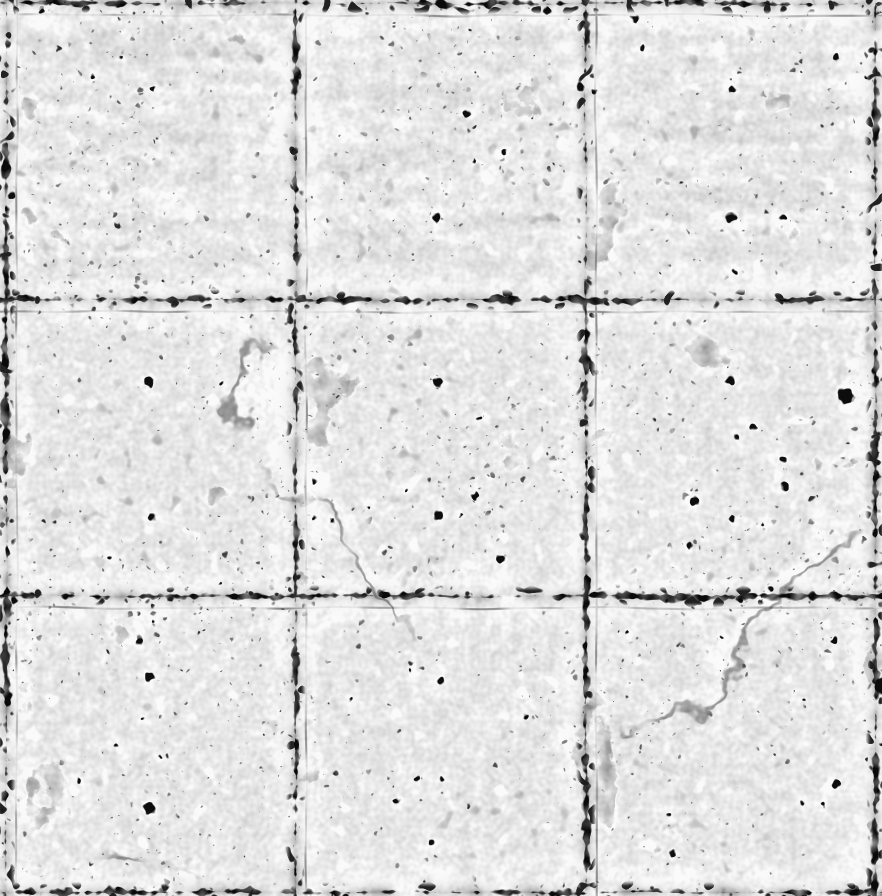
Reproduce this texture map procedurally as a Shadertoy shader.

```glsl
vec2 hash2(vec2 p) {
    vec3 q = fract(p.xyx * vec3(.1031, .1030, .0973));
    q += dot(q, q.yzx + 33.33);
    return fract((q.xx + q.yz) * q.zy);
}

float corner(vec2 cell, vec2 offset) {
    return dot(hash2(cell) * 2. - 1., offset);
}

// Gradient noise
float noise(vec2 p) {
    vec2 i = floor(p), f = p - i, u = f * f * f * (f * (f * 6. - 15.) + 10.);
    vec2 e = vec2(1, 0);
    return mix(mix(corner(i, f), corner(i + e, f - e), u.x),
               mix(corner(i + e.yx, f - e.yx), corner(i + 1., f - 1.), u.x), u.y);
}

float fbm(vec2 p) {
    float sum = 0., amp = 1.;
    for (int i = 0; i < 4; i++) {
        sum += amp * noise(p);
        p = mat2(1.6, 1.2, -1.2, 1.6) * p + 17.3;
        amp *= .5;
    }
    return sum;
}

// Distance to the nearest scattered pit, clustered by low-frequency noise
float pits(vec2 p, float scale, float density, float radius) {
    float nearest = 1.;
    vec2 q = p * scale;
    for (int j = -1; j <= 1; j++)
    for (int i = -1; i <= 1; i++) {
        vec2 cell = floor(q) + vec2(i, j), rnd = hash2(cell + scale * 7.1);
        float cluster = smoothstep(-.3, .4, noise(cell / scale * 1.7 + scale));
        if (rnd.x < density * cluster) {
            vec2 center = cell + .1 + .8 * hash2(cell + 71.7);
            nearest = min(nearest, length(q - center) / scale - radius * mix(.35, 1., rnd.y * rnd.y));
        }
    }
    return nearest;
}

// Two mounting holes per tile, some of them filled
float holes(vec2 p) {
    vec2 tile = floor(p), f = p - tile;
    float nearest = 1.;
    for (int i = 0; i < 2; i++) {
        vec2 rnd = hash2(tile + float(i) * 13.7 + 5.3);
        vec2 center = vec2(.5, .27 + .45 * float(i)) + .03 * (rnd - .5);
        nearest = min(nearest, length(f - center) - mix(.008, .02, rnd.y) + step(.8, rnd.x));
    }
    return nearest;
}

// Darkness of a worn joint: a broken black seam beside a faint grey groove
float joint(float across, float along, float line, float groove, vec2 p, float px) {
    across += .01 * noise(vec2(along * 4., line * 9.3 + groove * 50.));
    float wear = noise(vec2(along * 2.3, line * 4.7 + 2.3)) + .7 * noise(vec2(along * 9., line * 3.1 + .4));
    float width = .013 * smoothstep(-.35, .45, wear) + .02 * noise(p * 17.) + .016 * noise(p * 41.) - .003;
    float seam = smoothstep(.004 + px * .5, -.004, abs(across) - width);
    float blot = smoothstep(.22, .34, noise(p * 23. + 6.)) * smoothstep(.04, .015, abs(across));
    float fineLine = smoothstep(.003 + px, .001, abs(across - groove)) * (.08 + .35 * smoothstep(-.1, .4, noise(p * 7.)));
    float dirt = exp(-abs(across) * 60.) * (.2 + .5 * fbm(p * 9.));
    return max(max(seam * (.85 + .9 * noise(p * 21. + 3.)), blot * .9), max(fineLine, dirt));
}

void mainImage(out vec4 fragColor, in vec2 fragCoord) {
    vec2 p = (fragCoord / iResolution.xy - vec2(.007, .004)) * vec2(3.045, 3.024);
    float px = 3. / iResolution.y;
    vec2 line = floor(p + .5), edge = p - line;
    float edgeDist = min(abs(edge.x), abs(edge.y));

    // Mottled plaster, with horizontal streaks in the upper row
    float shade = .905 + .03 * fbm(p * 5.) + .09 * noise(p * 23.) + .1 * noise(p * 55.);
    float upper = smoothstep(1.75, 2.3, p.y);
    shade += upper * (.09 * noise(p * vec2(1.3, 11.)) + .09 * noise(p * vec2(8., 21.)));
    shade += .06 * smoothstep(.12, .03, edgeDist + .06 * noise(p * 8.));
    shade += .1 * smoothstep(.25, .5, noise(p * 16. + 4.));
    shade -= .22 * smoothstep(.2, .5, noise(p * 20. + 31.)) * smoothstep(-.15, .4, noise(p * 1.8 + 7.));

    // Flaked stains, mostly along the tile edges
    float flake = fbm(p * 3.1 + 9.) + .2 * fbm(p * 19.) - .48 + .26 * smoothstep(.1, .03, abs(edge.x - .04));
    shade += .05 * smoothstep(-.12, 0., flake);
    shade -= (.17 + .3 * noise(p * 18.)) * smoothstep(-.02, .06, flake);

    // Wandering cracks with a pale lip
    float crack = noise(p * 1.15 + 3.1) + .14 * fbm(p * 5. + 8.);
    float cracked = smoothstep(.12, .32, noise(p * 1.4 + 21.) + .25 * noise(p * 9.));
    shade += cracked * (.05 * smoothstep(.06, .02, abs(crack - .04)) - .35 * smoothstep(.018, .003, abs(crack)));

    // Specks, pits and holes with bright rims
    vec2 warped = p + .014 * vec2(noise(p * 43.), noise(p * 43. + 40.));
    float fine = min(pits(warped, 19., .4, .0095), pits(warped, 29., .4, .005));
    float coarse = min(pits(warped, 9., .2, .015), pits(warped, 4., .13, .03));
    coarse = min(coarse, holes(warped));
    shade += .07 * exp(-max(coarse, 0.) * 50.);
    float speckShade = clamp(.48 + 1.1 * noise(p * 14.), .1, .8);
    shade = mix(shade, speckShade, .9 * smoothstep(px, -px, fine));
    shade = mix(min(shade, .98), .05, smoothstep(px, -px, coarse));

    // Joints
    float gap = max(joint(edge.x, p.y, line.x, .036, p, px),
                    joint(edge.y, p.x, line.y + 5., -.04, p, px));
    shade = mix(shade, .04, clamp(gap, 0., 1.));

    fragColor = vec4(vec3(clamp(shade, .04, .99)), 1.);
}
```
